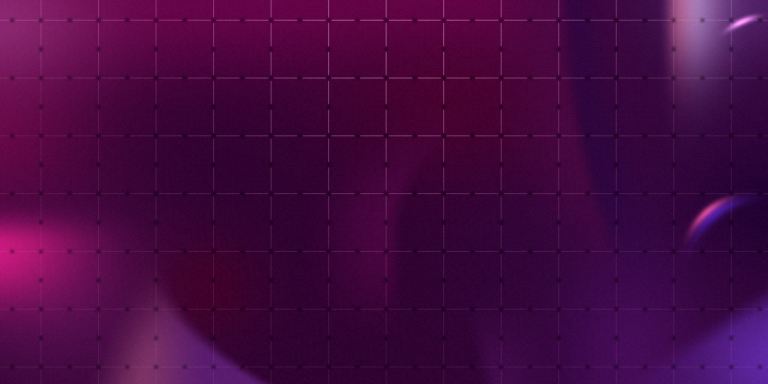
Give the GLSL for this background, as a WebGL 1 fragment shader.

```glsl
precision highp float;
// Dark plum backdrop with magenta glows, soft folds of light and a fine broken grid.

uniform vec2 u_resolution;

float hash(vec2 p) {
  return fract(sin(dot(p, vec2(127.1, 311.7))) * 43758.5453);
}

// Soft elliptical spot, 1 at its centre
float glow(vec2 p, vec2 centre, vec2 radius) {
  vec2 d = (p - centre) / radius;
  return exp(-dot(d, d));
}

// Falls from 1 to 0 as x goes from a to b
float fall(float a, float b, float x) {
  return 1.0 - smoothstep(a, b, x);
}

// Coordinates along and across a tilted streak, bent into an arc
vec2 streakSpace(vec2 p, vec2 centre, float angle, float bend) {
  vec2 d = p - centre;
  float c = cos(angle), s = sin(angle);
  vec2 q = vec2(c * d.x + s * d.y, c * d.y - s * d.x);
  return vec2(q.x, q.y + bend * q.x * q.x);
}

vec3 ambient(vec2 p) {
  vec3 col = mix(vec3(0.185, 0.008, 0.19), vec3(0.20, 0.02, 0.235), smoothstep(0.9, 1.7, p.x));
  // Magenta falling from the top
  float top = exp(-pow((1.0 - p.y) / 0.20, 2.0)) * fall(1.2, 1.75, p.x);
  col = mix(col, vec3(0.42, 0.015, 0.29), 0.9 * top);
  col = mix(col, vec3(0.30, 0.005, 0.18), 0.75 * glow(p, vec2(1.18, 0.73), vec2(0.33, 0.20)));
  // Left side
  col = mix(col, vec3(0.43, 0.03, 0.29), 0.9 * glow(p, vec2(-0.05, 0.68), vec2(0.30, 0.30)));
  col = mix(col, vec3(0.56, 0.17, 0.46), 0.9 * glow(p, vec2(-0.03, 0.95), vec2(0.27, 0.17)));
  col = mix(col, vec3(0.34, 0.06, 0.32), 0.8 * glow(p, vec2(0.16, 0.20), vec2(0.30, 0.24)));
  float pink = glow(p, vec2(-0.03, 0.35), vec2(0.23, 0.14)) * fall(0.36, 0.49, p.y);
  col = mix(col, vec3(0.80, 0.10, 0.50), pink);
  // Wine shade beside the lower left fold
  col = mix(col, vec3(0.27, 0.0, 0.15), 0.7 * glow(p, vec2(0.54, 0.25), vec2(0.14, 0.13)));
  return col;
}

vec3 folds(vec3 col, vec2 p) {
  // Lower left fold: a peak with a curved right edge
  float drop = max(0.32 - p.y, 0.0);
  float side = p.x - (0.405 + 0.1 * drop + 2.5 * drop * drop);
  float peak = fall(-0.035, 0.03, side) * smoothstep(-0.07, 0.10, p.x - 0.28 - 0.39 * p.y);
  vec3 peakCol = mix(vec3(0.52, 0.22, 0.42), vec3(0.37, 0.12, 0.46), smoothstep(0.36, 0.55, p.x));
  col = mix(col, peakCol, 0.9 * peak * fall(0.06, 0.40, p.y));

  // Central band ending at a soft vertical edge
  float rise = max(p.y - 0.4, 0.0);
  side = p.x - (1.025 + 2.2 * rise * rise);
  float band = fall(-0.025, 0.03, side) * smoothstep(-0.25, -0.02, side);
  band *= smoothstep(0.08, 0.35, p.y) * fall(0.45, 0.75, p.y);
  col = mix(col, vec3(0.30, 0.02, 0.255), 0.85 * band);

  // Long curve on the right, lit to its left and bluish to its right
  drop = 0.9 - p.y;
  side = p.x - (1.47 + 0.1 * drop + 0.24 * drop * drop);
  float lit = fall(-0.03, 0.025, side) * smoothstep(-0.22, -0.01, side);
  col = mix(col, vec3(0.30, 0.03, 0.26), 0.7 * lit * smoothstep(0.2, 0.6, p.y));
  float shade = smoothstep(-0.02, 0.03, side) * fall(0.03, 0.16, side);
  col = mix(col, vec3(0.165, 0.02, 0.25), 0.7 * shade * smoothstep(0.2, 0.5, p.y));

  // Violet haze along the bottom
  float haze = smoothstep(1.25, 1.30, p.x + 0.25 * p.y) * fall(1.28, 1.48, p.x);
  col = mix(col, vec3(0.28, 0.05, 0.32), 0.7 * haze * fall(0.02, 0.25, p.y));
  col = mix(col, vec3(0.29, 0.05, 0.37), 0.8 * glow(p, vec2(1.64, 0.08), vec2(0.17, 0.25)));
  col = mix(col, vec3(0.12, 0.0, 0.19), 0.8 * glow(p, vec2(2.0, 0.46), vec2(0.19, 0.17)));
  float corner = glow(p, vec2(2.04, 0.06), vec2(0.25, 0.20));
  corner *= smoothstep(-0.03, 0.05, 0.11 + 0.65 * (p.x - 1.8) - p.y);
  return mix(col, vec3(0.40, 0.17, 0.70), 0.9 * corner);
}

vec3 highlights(vec3 col, vec2 p) {
  // Upper right beam with a crisp left side
  col = mix(col, vec3(0.36, 0.16, 0.46), 0.8 * glow(p, vec2(1.92, 1.02), vec2(0.20, 0.17)));
  float beam = glow(p, vec2(1.79, 1.0), vec2(0.09, 0.19)) * smoothstep(1.71, 1.77, p.x);
  col = mix(col, mix(vec3(0.74, 0.40, 0.57), vec3(0.72, 0.56, 0.80), smoothstep(1.75, 1.83, p.x)), 0.9 * beam);
  // Small bright streak
  vec2 q = streakSpace(p, vec2(1.932, 0.943), 0.42, 2.0);
  col += vec3(0.75, 0.50, 0.68) * glow(q, vec2(0.0), vec2(0.036, 0.008));
  // Larger arc, warm above and blue below
  q = streakSpace(p, vec2(1.843, 0.445), 0.72, 2.5);
  col += vec3(0.62, 0.25, 0.30) * glow(q, vec2(0.0, 0.004), vec2(0.058, 0.010));
  col += vec3(0.14, 0.09, 0.42) * glow(q, vec2(0.015, -0.014), vec2(0.075, 0.014));
  return col;
}

vec3 grid(vec3 col, vec2 p, float px) {
  vec2 pitch = vec2(0.1498, 0.1505);
  vec2 g = (p - vec2(0.1068, 0.0443)) / pitch;
  vec2 across = abs(fract(g + 0.5) - 0.5) * pitch;
  vec2 along = abs(fract(2.0 * g + 0.5) - 0.5) * 0.5 * pitch;
  // Lines break at crossings and halfway between them
  vec2 lines = clamp((0.0013 - across) / px + 0.5, 0.0, 1.0) * smoothstep(0.005, 0.009, along.yx);
  float strength = 0.10 + 0.38 * glow(p, vec2(1.02, 0.80), vec2(0.50, 0.36)) + 0.16 * smoothstep(0.7, 1.0, p.y);
  col = mix(col, vec3(0.80, 0.56, 0.76), strength * max(lines.x, lines.y));
  float dots = exp(-dot(along, along) / 0.00004) * fall(0.006, 0.012, min(across.x, across.y));
  return col * (1.0 - 0.35 * dots);
}

void main() {
  vec2 p = gl_FragCoord.xy / u_resolution.y;
  p.x *= 2.0 * u_resolution.y / u_resolution.x;
  vec3 col = highlights(folds(ambient(p), p), p);
  col = grid(col, p, 1.0 / u_resolution.y);
  col += 0.016 * (hash(floor(p * 256.0)) - 0.5); // film grain
  gl_FragColor = vec4(col, 1.0);
}
```
